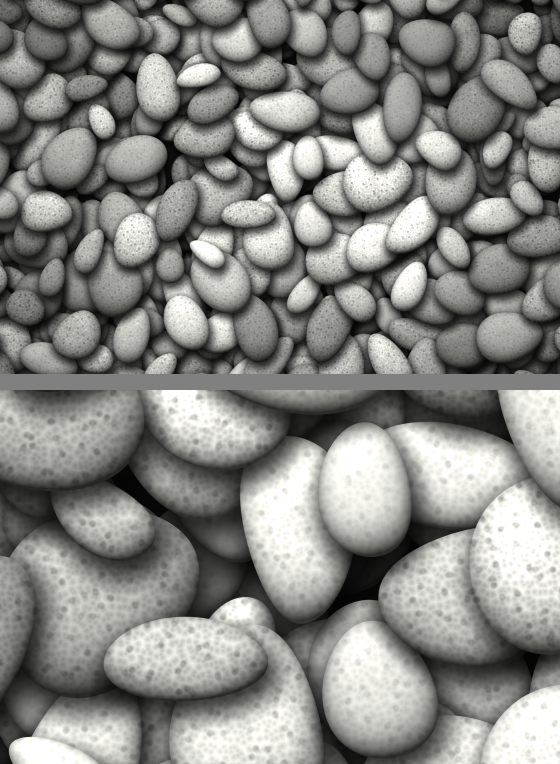
Top: the whole. Bottom: its middle third, enlarged.
Reproduce this texture procedurally as a WebGL 1 fragment shader.

```glsl
precision highp float;
uniform vec2 u_resolution;

const float CELL = 0.13;
const int LAYERS = 5;
const vec3 LIGHT = vec3(-0.15, 0.45, 0.88);
const vec2 SHADOW_SHIFT = vec2(0.004, -0.010);
const vec3 STONE_TINT = vec3(1.0, 1.0, 0.972);

float hash(vec2 p) {
  return fract(sin(dot(p, vec2(12.71, 31.17))) * 4375.85);
}

vec2 hash2(vec2 p) {
  return vec2(hash(p), hash(p + 17.3));
}

vec2 rotate(vec2 p, float angle) {
  float c = cos(angle), s = sin(angle);
  return vec2(c * p.x - s * p.y, s * p.x + c * p.y);
}

// Distance to the nearest scattered point
float cellular(vec2 p) {
  vec2 cell = floor(p);
  float nearest = 2.0;
  for (int y = -1; y <= 1; y++) {
    for (int x = -1; x <= 1; x++) {
      vec2 id = cell + vec2(float(x), float(y));
      nearest = min(nearest, distance(p, id + hash2(id)));
    }
  }
  return nearest;
}

float layeredSines(vec2 p) {
  float sum = 0.0, amplitude = 0.5;
  for (int i = 0; i < 4; i++) {
    p = rotate(p, 1.1) * 1.8 + 1.3 * sin(p.yx);
    sum += amplitude * sin(p.x) * sin(p.y);
    amplitude *= 0.65;
  }
  return sum;
}

// Mottling, fine grain and small pits
float stoneGrain(vec2 p) {
  float mottle = 0.06 * layeredSines(p * 22.0);
  float fine = 0.20 * (cellular(p * 170.0) - 0.45);
  float pits = smoothstep(0.08, 0.26, cellular(p * 58.0 + 5.0)) - 1.0;
  return mottle + fine + 0.16 * pits;
}

// Bent, egg-shaped coordinates; the rim lies at length 1
vec2 stoneCoords(vec2 q, vec2 radii, float egg, float bend) {
  vec2 u = q / radii;
  u.y += bend * (u.x * u.x - 0.4);
  u.y *= 1.0 + egg * clamp(u.x, -1.2, 1.2);
  return u;
}

float rimDistance(vec2 u, vec2 radii) {
  float k = length(u);
  return k * (k - 1.0) / max(length(u / radii), 0.001);
}

float stoneLight(vec2 u, vec2 radii, float angle) {
  vec2 outward = normalize(u / radii + 0.00001);
  float slope = 0.95 * pow(min(length(u), 1.0), 1.8);
  vec3 normal = vec3(rotate(outward, angle) * slope, sqrt(1.0 - slope * slope));
  return 0.18 + 0.92 * max(dot(normal, LIGHT), 0.0);
}

// Shades what lies below, then lays one stone over it
float paintStone(float below, vec2 offset, vec2 id, float rise, float grain, float pixel) {
  vec2 form = hash2(id + 3.1), warp = hash2(id + 7.7) - 0.5;
  vec2 look = hash2(id + 11.9);
  float angle = 6.2832 * hash(id + 23.5);
  float halfLength = mix(0.046, 0.097, form.x);
  vec2 radii = halfLength * vec2(1.0, mix(0.50, 0.88, form.y));
  float egg = 0.42 * warp.x, bend = 0.36 * warp.y;

  vec2 shade = stoneCoords(rotate(offset - SHADOW_SHIFT, -angle), radii, egg, bend);
  below *= mix(0.22, 1.0, smoothstep(-0.012, 0.024, rimDistance(shade, radii)));

  vec2 u = stoneCoords(rotate(offset, -angle), radii, egg, bend);
  float albedo = mix(0.58, 0.98, look.x) * mix(0.80, 1.0, rise);
  albedo *= 1.0 + grain * mix(0.5, 1.4, look.y);
  float stone = albedo * stoneLight(u, radii, angle);
  float cover = 1.0 - smoothstep(-pixel, pixel, rimDistance(u, radii));
  return mix(below, stone, cover);
}

float paintLayer(float tone, vec2 p, float layer, float grain, float pixel) {
  float turn = 0.6 + 1.27 * layer;
  float rise = layer / float(LAYERS - 1);
  vec2 grid = rotate(p, turn) / CELL + 9.37 * layer;
  vec2 cell = floor(grid);
  for (int y = -1; y <= 1; y++) {
    for (int x = -1; x <= 1; x++) {
      vec2 id = cell + vec2(float(x), float(y));
      vec2 centre = id + 0.5 + 0.6 * (hash2(id + 41.0 * layer) - 0.5);
      vec2 offset = rotate((grid - centre) * CELL, -turn);
      tone = paintStone(tone, offset, id + 57.0 * layer, rise, grain, pixel);
    }
  }
  return tone;
}

void main() {
  vec2 p = (gl_FragCoord.xy - 0.5 * u_resolution) / u_resolution.y;
  float pixel = 0.7 / u_resolution.y;
  float grain = stoneGrain(p);
  float tone = 0.06;
  for (int i = 0; i < LAYERS; i++) {
    tone = paintLayer(tone, p, float(i), grain, pixel);
  }
  // Darker towards the corners
  tone *= mix(1.12, 0.72, smoothstep(0.1, 0.95, length(p)));
  gl_FragColor = vec4(clamp(tone * STONE_TINT + 0.015, 0.0, 1.0), 1.0);
}
```
